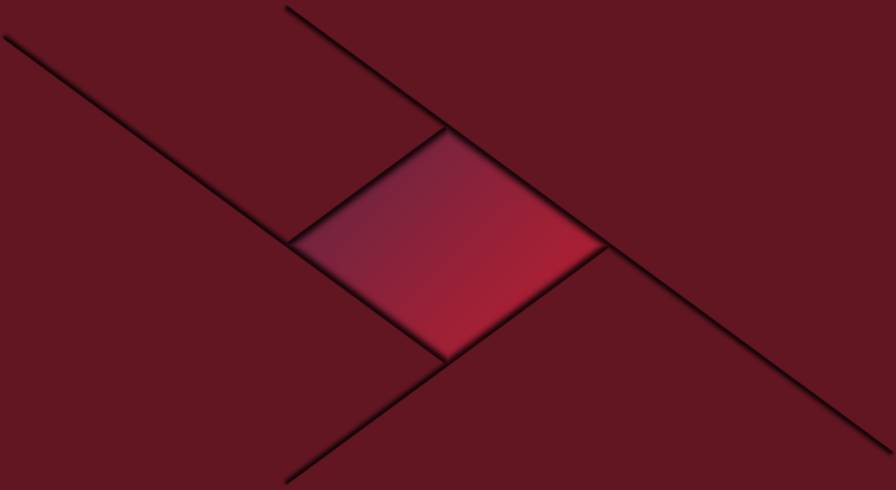
Reproduce this background procedurally as a Shadertoy shader.

```glsl
// Flat dark red panels part around a glowing diamond window.
// The seams lie on the diamond's own lattice; each is a segment whose
// shadow falls softly to one side, while the window has a diagonal gradient.

#define PANEL_COLOR vec3(0.386, 0.087, 0.130)
#define GLOW_START  vec3(0.445, 0.143, 0.248)
#define GLOW_END    vec3(0.680, 0.120, 0.200)
#define SHADE_COLOR vec3(0.050, 0.008, 0.018)
#define HALF_SIZE   vec2(0.1816, 0.1337)  // diamond, in canvas widths
#define SEAM_REACH  2.74                  // outer ends, in diamond units
#define SOFT_SIDE   0.0046                // shadow width on the lower panel
#define HARD_SIDE   0.0013                // shadow width on the upper panel
#define WINDOW_SOFT 1.4                   // wider shadow inside the window
#define SEAM_DEPTH  0.88

// Shadow of the seam a-b (diamond units), soft on the left of its direction.
float seamShadow(vec2 p, vec2 a, vec2 b, float softWidth, float pixel) {
    a *= HALF_SIZE;
    b *= HALF_SIZE;
    vec2 dir = normalize(b - a);
    vec2 q = p - 0.5 * (a + b);
    float side = dot(q, vec2(-dir.y, dir.x));
    float past = abs(dot(q, dir)) - 0.5 * length(b - a);
    float width = side > 0.0 ? softWidth : max(HARD_SIDE, 0.6 * pixel);
    float r = side / width;
    return exp(-r * r) * (1.0 - smoothstep(-0.005, 0.0026, past));
}

// Signed distance to the diamond's nearest edge line.
float diamondDistance(vec2 p) {
    vec2 n = 1.0 / HALF_SIZE;
    return (dot(abs(p), n) - 1.0) / length(n);
}

void mainImage(out vec4 fragColor, in vec2 fragCoord) {
    float pixel = 1.0 / iResolution.x;
    vec2 p = (fragCoord - 0.5 * iResolution.xy) * pixel;

    // Window with its diagonal gradient
    float window = 1.0 - smoothstep(-pixel, pixel, diamondDistance(p));
    float t = clamp(0.5 + 0.5 * (p.x - p.y) / HALF_SIZE.x, 0.0, 1.0);
    vec3 color = mix(PANEL_COLOR, mix(GLOW_START, GLOW_END, t), window);

    // Seams: two long falling ones and two rising ones
    float soft = SOFT_SIDE * mix(1.0, WINDOW_SOFT, window);
    vec2 far = vec2(SEAM_REACH, 1.0 - SEAM_REACH);
    float shade = seamShadow(p, far, vec2(-1.0, 2.0), soft, pixel);
    shade = max(shade, seamShadow(p, -far, vec2(0.0, -1.0), soft, pixel));
    shade = max(shade, seamShadow(p, vec2(0.0, 1.0), vec2(-1.0, 0.0), soft, pixel));
    shade = max(shade, seamShadow(p, vec2(-1.0, -2.0), vec2(1.0, 0.0), soft, pixel));

    fragColor = vec4(mix(color, SHADE_COLOR, SEAM_DEPTH * shade), 1.0);
}
```
